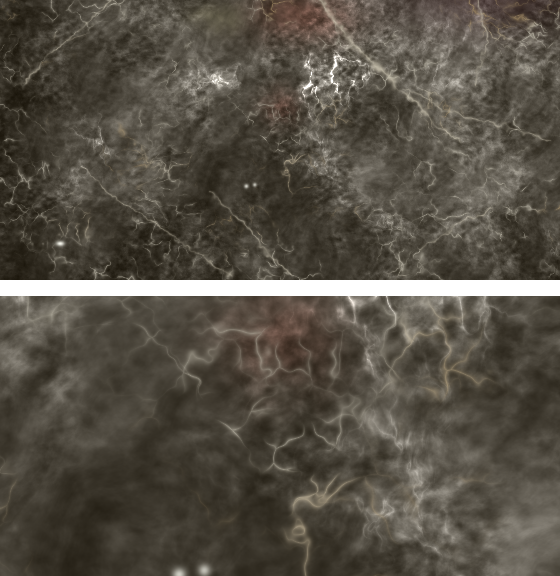
Top: the whole. Bottom: its middle third, enlarged.
A Shadertoy shader for this texture:

```glsl
// Dark brown-grey polished marble: layered noise raised to an exponential tone,
// rough pale flaky patches, a fine broken web of cracks from cell borders,
// and a few long ragged veins from distances to segments in warped space.

float hash(vec2 p) {
    return fract(sin(dot(p, vec2(127.1, 311.7))) * 43758.55);
}

float noise(vec2 p) {
    vec2 i = floor(p), f = fract(p);
    f = f * f * (3.0 - 2.0 * f);
    return mix(mix(hash(i), hash(i + vec2(1, 0)), f.x),
               mix(hash(i + vec2(0, 1)), hash(i + vec2(1, 1)), f.x), f.y);
}

vec2 shift(vec2 p) {
    return vec2(noise(p), noise(p + 17.0)) - 0.5;
}

float fbm(vec2 p) {
    float sum = 0.0, amp = 0.5;
    for (int i = 0; i < 5; i++) {
        sum += amp * noise(p);
        p = mat2(1.6, 1.2, -1.2, 1.6) * p + 7.3;
        amp *= 0.5;
    }
    return sum;
}

// Near zero along the borders between random cells
float crackle(vec2 p) {
    vec2 cell = floor(p);
    float near = 9.0, second = 9.0;
    for (int y = -1; y <= 1; y++)
    for (int x = -1; x <= 1; x++) {
        vec2 c = cell + vec2(x, y);
        float d = length(c + vec2(hash(c), hash(c + 57.0)) - p);
        second = min(second, max(near, d));
        near = min(near, d);
    }
    return second - near;
}

float blob(vec2 p, vec2 centre, vec2 radius) {
    vec2 d = (p - centre) / radius;
    return exp(-dot(d, d));
}

float segment(vec2 p, vec2 a, vec2 b) {
    vec2 ab = b - a;
    return length(p - a - ab * clamp(dot(p - a, ab) / dot(ab, ab), 0.0, 1.0));
}

// Pale patches: centre, radius, strength
const vec4 patches[7] = vec4[7](
    vec4(1.14, 0.70, 0.17, 1.4), vec4(0.42, 0.53, 0.14, 0.9), vec4(1.40, 0.23, 0.16, 0.9),
    vec4(0.75, 0.70, 0.12, 0.8), vec4(1.88, 0.16, 0.15, 0.7), vec4(1.60, 0.78, 0.18, 0.6),
    vec4(1.13, 0.40, 0.18, 0.5));

// Long veins: start and end, then their widths
const vec4 veins[11] = vec4[11](
    vec4(1.14, 1.02, 1.23, 0.87), vec4(1.23, 0.87, 1.41, 0.69), vec4(1.41, 0.69, 1.65, 0.50),
    vec4(0.30, 0.42, 0.50, 0.22), vec4(0.50, 0.22, 0.83, 0.00), vec4(0.76, 0.30, 1.04, 0.02),
    vec4(1.71, 1.02, 1.75, 0.86), vec4(1.75, 0.86, 1.69, 0.70), vec4(1.74, 0.25, 1.50, 0.10),
    vec4(0.38, 1.00, 0.10, 0.72), vec4(1.45, 0.67, 1.95, 0.50));
const float widths[11] = float[11](
    0.009, 0.011, 0.006, 0.004, 0.005, 0.005, 0.005, 0.004, 0.004, 0.004, 0.004);

void mainImage(out vec4 fragColor, in vec2 fragCoord) {
    vec2 p = fragCoord / iResolution.y;
    vec2 warp = vec2(fbm(p * 5.0), fbm(p * 5.0 + 31.0)) - 0.48;
    vec2 jitter = 0.018 * shift(p * 36.0) + 0.010 * shift(p * 85.0);
    vec2 q = p + 0.07 * warp + jitter;
    vec2 slant = mat2(0.85, 0.53, -0.53, 0.85) * p;

    // Pale patches, rough and flaky inside
    float haze = 0.0;
    for (int i = 0; i < 7; i++)
        haze += patches[i].w * blob(q + 0.2 * warp, patches[i].xy, patches[i].z * vec2(1.0, 0.85));
    haze *= smoothstep(0.38, 0.64, fbm(q * 7.0));
    float flake = pow(1.0 - abs(2.0 * fbm(q * vec2(26.0, 15.0)) - 1.0), 7.0);

    // Clouds, slanted wisps and grain, skewed towards the dark
    float cloud = fbm(q * 3.0 + 4.0) - 0.48;
    float wisp = fbm(slant * vec2(30.0, 11.0) + warp * 4.0) - 0.48;
    float grain = fbm(p * vec2(58.0, 72.0) + 3.0 * warp) - 0.48;
    float rough = smoothstep(0.35, 0.65, fbm(p * 6.0 + 40.0));
    float tone = 1.5 * cloud + 0.8 * wisp + (0.5 + 0.7 * rough + 0.5 * haze) * grain
               + haze * (0.3 + 1.0 * flake);
    float shade = 0.25 * exp(tone);

    // Warm stone with reddish stains along the top and in the middle
    vec3 col = shade + vec3(0.0, -0.02, -0.06);
    float stain = blob(q, vec2(1.07, 0.95), vec2(0.18, 0.09))
                + 0.8 * blob(q, vec2(0.99, 0.62), vec2(0.07, 0.06));
    col *= mix(vec3(1.0), vec3(1.10, 0.84, 0.80), min(stain, 1.0));
    col += vec3(0.03, -0.01, 0.02) * blob(p, vec2(1.75, 1.02), vec2(0.35, 0.14));
    float olive = blob(q, vec2(0.77, 0.95), vec2(0.09, 0.05));
    col = mix(col, vec3(0.47, 0.45, 0.36) * (1.0 + wisp), 0.6 * olive);

    // Fine broken crack web, partly tinted gold
    vec2 w = slant + 0.16 * warp + 1.2 * jitter;
    float web = 0.75 * exp(-crackle(w * vec2(8.0, 11.0)) / 0.06) * smoothstep(0.45, 0.62, fbm(p * 4.0 + 9.0))
              + 0.75 * exp(-crackle(w * 19.0 + 5.0) / 0.10) * smoothstep(0.46, 0.66, fbm(p * 5.0 + 23.0));
    web *= smoothstep(0.2, 0.85, noise(p * 32.0 + 3.0));
    vec3 webColor = mix(vec3(0.74, 0.72, 0.66), vec3(0.64, 0.55, 0.40), smoothstep(0.5, 0.8, noise(p * 5.0)));
    col = mix(col, webColor, min(web, 0.8));

    // Long veins with uneven brightness
    float vein = 0.0;
    for (int i = 0; i < 11; i++) {
        float d = segment(q, veins[i].xy, veins[i].zw) / widths[i];
        vein = max(vein, exp(-pow(d, 1.4)) * min(1.0, 0.4 + 55.0 * widths[i]));
    }
    vein *= 0.25 + 0.75 * noise(p * 40.0 + 8.0);
    col = mix(col, vec3(0.82, 0.79, 0.71), vein);

    // Reflected lamp glints
    float glint = blob(p, vec2(0.215, 0.13), vec2(0.015, 0.009))
                + 0.8 * blob(p, vec2(0.88, 0.335), vec2(0.008))
                + 0.7 * blob(p, vec2(0.91, 0.34), vec2(0.007));
    col = mix(col, vec3(0.96, 0.96, 0.92), min(glint, 1.0));

    fragColor = vec4(clamp(col, 0.0, 1.0), 1.0);
}
```
